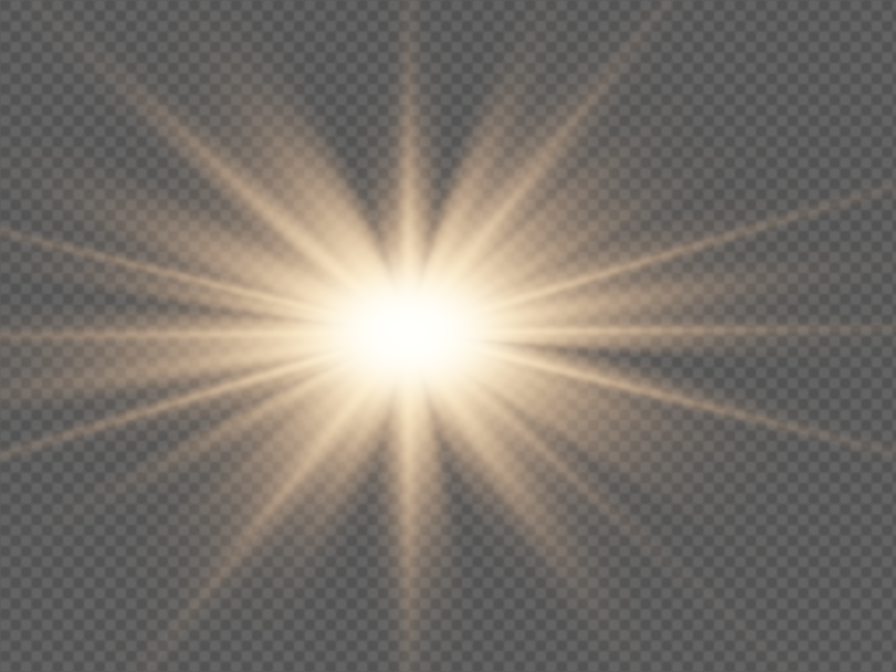
Give the GLSL for this background, as a Shadertoy shader.

```glsl
const float PI = 3.14159265;
const vec2 CENTRE = vec2(0.456, 0.505);   // share of the canvas
const float STRETCH = 1.5;                // glow width over height
const float CELLS = 64.0;                 // checker cells per canvas height
const float GREY = 0.358;
const float CHECK_CONTRAST = 0.032;

const float GLOW_RADIUS = 0.218;
const float GLOW_POWER = 2.3;
const float CORE_RADIUS = 0.11;
const float WHITE_RADIUS = 0.085;
const float NOISE_REACH = 0.3;
const float SPOKE_WIDTH = 0.0045;
const float SPOKE_LENGTH = 0.42;

const vec3 WARM = vec3(0.97, 0.77, 0.60);
const vec3 CREAM = vec3(1.0, 0.93, 0.78);
const vec3 WHITE = vec3(1.0, 1.0, 0.985);

// Broad beams and dark gaps: angle, width (degrees), change of reach
const vec3 BEAMS[14] = vec3[14](
    vec3(0.8, 2.5, 0.12), vec3(12.7, 5.0, 0.28), vec3(24.6, 3.0, 0.15),
    vec3(33.7, 3.0, -0.22), vec3(39.5, 4.0, 0.12), vec3(62.0, 4.0, 0.28),
    vec3(73.0, 3.0, 0.15), vec3(81.0, 3.0, -0.28), vec3(90.0, 3.5, 0.3),
    vec3(102.2, 4.0, -0.35), vec3(114.0, 5.0, 0.12), vec3(127.0, 4.0, 0.22),
    vec3(159.5, 4.0, 0.2), vec3(170.5, 3.5, -0.38));

// Thin long spokes: angle (degrees), brightness
const vec2 SPOKES[6] = vec2[6](
    vec2(0.7, 0.30), vec2(24.3, 0.36), vec2(62.5, 0.27),
    vec2(90.0, 0.27), vec2(127.0, 0.12), vec2(159.6, 0.38));

float hash(float n) {
    return fract(sin(n * 127.1 + 3.7) * 4375.85);
}

// Value noise around the circle, seamless over one turn
float ringNoise(float turn, float count, float seed) {
    float x = fract(turn) * count;
    float cell = floor(x);
    float f = smoothstep(0.0, 1.0, x - cell);
    float a = hash(cell + seed);
    float b = hash(mod(cell + 1.0, count) + seed);
    return mix(a, b, f) * 2.0 - 1.0;
}

// Angle to a line through the centre, in degrees
float lineAngle(float angle, float target) {
    return abs(mod(angle - target + 90.0, 180.0) - 90.0);
}

float beamReach(vec2 q) {
    float angle = degrees(atan(q.y, q.x + 1e-6));
    float turn = angle / 360.0;
    float reach = 1.0 + NOISE_REACH * (0.5 * ringNoise(turn, 34.0, 11.0)
                                     + 0.3 * ringNoise(turn, 76.0, 53.0));
    for (int i = 0; i < BEAMS.length(); i++) {
        float d = lineAngle(angle, BEAMS[i].x) / BEAMS[i].y;
        reach += BEAMS[i].z * exp(-d * d);
    }
    return max(reach, 0.45);
}

float spokeLight(vec2 q) {
    float light = 0.0;
    float r = length(q);
    float fade = exp(-pow(r / SPOKE_LENGTH, 2.0));
    float width = SPOKE_WIDTH + 0.008 * r;
    for (int i = 0; i < SPOKES.length(); i++) {
        float angle = radians(SPOKES[i].x);
        float d = dot(q, vec2(-sin(angle), cos(angle))) / width;
        light += SPOKES[i].y * fade * exp(-d * d);
    }
    return min(light, 1.0);
}

vec3 checker(vec2 p) {
    vec2 wave = sin(PI * CELLS * p);
    float side = clamp(wave.x * wave.y * 2.5, -1.0, 1.0);
    return vec3(GREY + CHECK_CONTRAST * side);
}

void mainImage(out vec4 fragColor, in vec2 fragCoord) {
    vec2 p = fragCoord / iResolution.y;
    vec2 q = p - CENTRE * vec2(iResolution.x / iResolution.y, 1.0);
    q.x /= STRETCH;
    float r = length(q);

    // Layers of light, joined as coverage
    float glow = exp(-pow(r / (GLOW_RADIUS * beamReach(q)), GLOW_POWER));
    float core = exp(-pow(r / CORE_RADIUS, 2.0));
    float cover = 1.0 - (1.0 - glow) * (1.0 - core) * (1.0 - spokeLight(q));

    // Tint runs from warm edges to a white heart
    vec3 tint = mix(WARM, CREAM, cover * cover);
    vec3 color = mix(checker(p), tint, cover);
    color = mix(color, WHITE, exp(-pow(r / WHITE_RADIUS, 3.0)));
    fragColor = vec4(color, 1.0);
}
```
